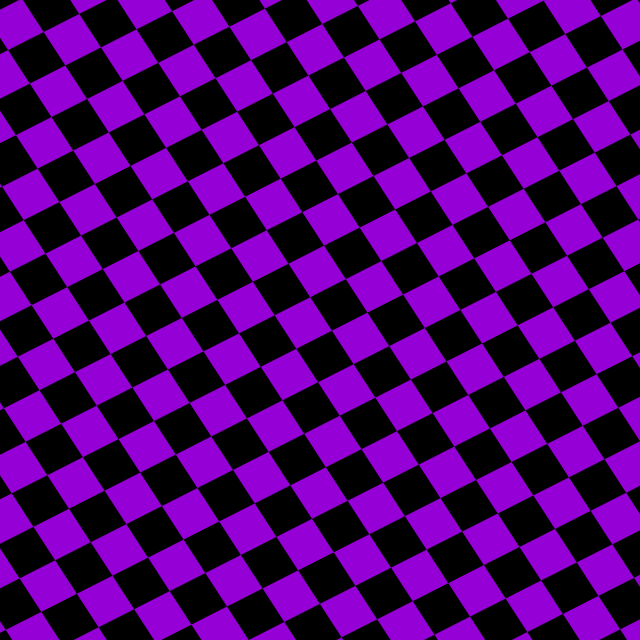
Write a WebGL 2 fragment shader that draws this pattern.

```glsl
#version 300 es
precision highp float;

uniform vec2 u_resolution;
out vec4 fragColor;

const vec3 VIOLET = vec3(0.58, 0.0, 0.835);
const vec3 BLACK = vec3(0.0, 0.0, 0.005);

const float CELL_SIDE = 0.06235;
const float RISING_ANGLE = 26.93;    // degrees
const float FALLING_ANGLE = -57.04;
const vec2 GRID_CORNER = vec2(0.5186, 0.4833);

vec2 direction(float degreesAngle) {
    float angle = radians(degreesAngle);
    return vec2(cos(angle), sin(angle));
}

// Position in cells on a grid whose axes need not be perpendicular
vec2 skewedCells(vec2 point, vec2 corner, vec2 axisA, vec2 axisB) {
    return inverse(mat2(axisA, axisB)) * (point - corner);
}

// Alternates between +1 and -1 every unit, with a ramp of the given width
vec2 squareWave(vec2 x, float rampWidth) {
    vec2 triangle = abs(mod(x - 0.5, 2.0) - 1.0) - 0.5;
    return clamp(2.0 * triangle / rampWidth, -1.0, 1.0);
}

// Smooth checker mask: 1 on cells of even parity, 0 on odd
float checker(vec2 cells, float rampWidth) {
    vec2 wave = squareWave(cells, rampWidth);
    return 0.5 + 0.5 * wave.x * wave.y;
}

void main() {
    float canvasSize = min(u_resolution.x, u_resolution.y);
    vec2 point = gl_FragCoord.xy / canvasSize;

    // Rhombic grid
    vec2 rising = direction(RISING_ANGLE);
    vec2 falling = direction(FALLING_ANGLE);
    vec2 cells = skewedCells(point, GRID_CORNER, CELL_SIDE * rising, CELL_SIDE * falling);

    // One pixel measured across a row of cells
    float skew = abs(rising.x * falling.y - rising.y * falling.x);
    float pixelWidth = 1.0 / (canvasSize * CELL_SIDE * skew);

    vec3 color = mix(BLACK, VIOLET, checker(cells, pixelWidth));
    fragColor = vec4(color, 1.0);
}
```
